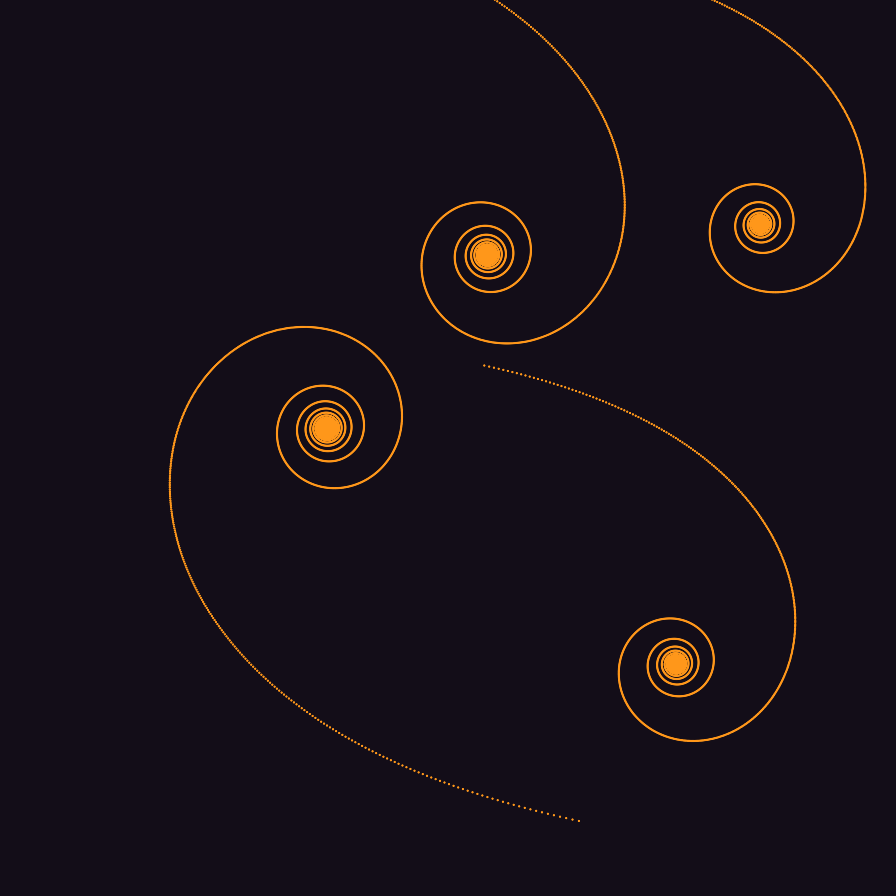
A Shadertoy shader for this background:

```glsl
// Four orange hyperbolic spirals, beaded at their outer ends, on a dark violet ground.

const vec3 GROUND = vec3(0.073, 0.050, 0.093);
const vec3 ORANGE = vec3(1.000, 0.593, 0.102);

const float TAU         = 6.2831853;
const float START_ANGLE = 1.0;      // angle of the outer tip, in radians
const float BEAD_STEP   = 0.01;     // angle between neighbouring beads
const float BEAD_RADIUS = 0.00127;  // in canvas heights

// Centre (xy) and size (z); a negative size turns the spiral by half a turn.
const int SPIRAL_COUNT = 4;
const vec3 SPIRALS[SPIRAL_COUNT] = vec3[SPIRAL_COUNT](
    vec3(0.5439, 0.7157, -0.4557),
    vec3(0.8484, 0.7496, -0.3490),
    vec3(0.3647, 0.5220,  0.5208),
    vec3(0.7544, 0.2590, -0.3958)
);

// Unit hyperbolic spiral r = 1 / angle, winding clockwise.
vec2 spiralPoint(float angle) {
    return vec2(cos(angle), -sin(angle)) / angle;
}

vec2 spiralTangent(float angle) {
    vec2 radial = vec2(cos(angle), -sin(angle));
    vec2 across = vec2(-sin(angle), -cos(angle));
    return (across - radial / angle) / angle;
}

// Distance from p to the closest bead of the unit spiral.
float beadDistance(vec2 p) {
    // Pick the turn whose radius is closest.
    float radius = max(length(p), 1e-4);
    float heading = radius > 1e-4 ? atan(-p.y, p.x) : 0.0;
    float angle = heading + TAU * round((1.0 / radius - heading) / TAU);
    angle = max(angle, START_ANGLE);

    // Slide along the tangent, then snap to a bead.
    vec2 tangent = spiralTangent(angle);
    angle += dot(p - spiralPoint(angle), tangent) / dot(tangent, tangent);
    float bead = max(round((angle - START_ANGLE) / BEAD_STEP), 0.0);
    return distance(p, spiralPoint(START_ANGLE + bead * BEAD_STEP));
}

void mainImage(out vec4 fragColor, in vec2 fragCoord) {
    vec2 uv = fragCoord / iResolution.y;
    float halfPixel = 0.5 / iResolution.y;

    // Nearest bead over all spirals
    float nearest = 1e3;
    for (int i = 0; i < SPIRAL_COUNT; i++) {
        vec3 spiral = SPIRALS[i];
        vec2 local = (uv - spiral.xy) / spiral.z;
        nearest = min(nearest, beadDistance(local) * abs(spiral.z));
    }

    // Smooth-edged ink over the ground
    float ink = 1.0 - smoothstep(BEAD_RADIUS - halfPixel, BEAD_RADIUS + halfPixel, nearest);
    fragColor = vec4(mix(GROUND, ORANGE, ink), 1.0);
}
```
